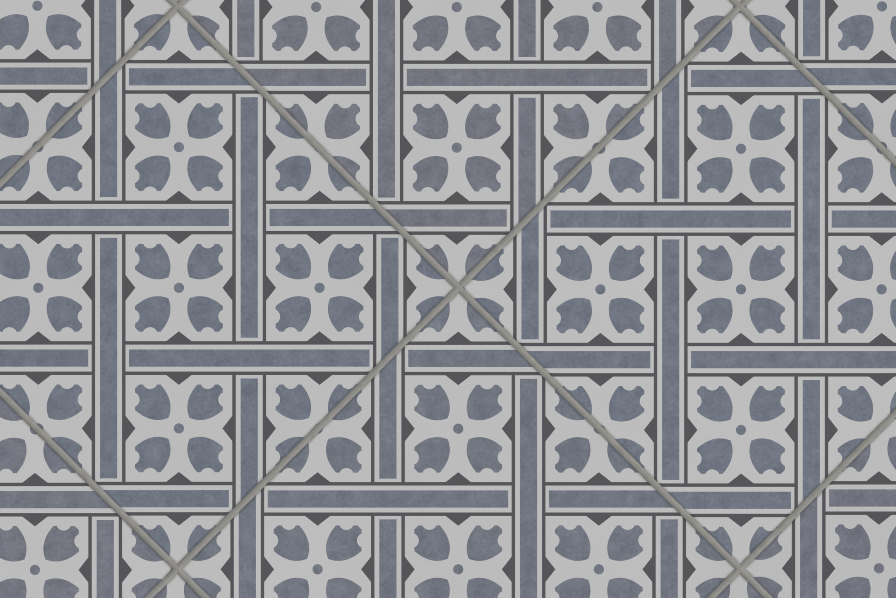
Give the GLSL for this pattern, as a Shadertoy shader.

```glsl
const float CELLS_DOWN = 4.2525;
const float TILE_SPAN = 4.0;
const vec3 CREAM = vec3(0.735, 0.735, 0.735);
const vec3 SLATE = vec3(0.440, 0.458, 0.500);
const vec3 CHARCOAL = vec3(0.335, 0.332, 0.345);
const vec3 GROUT = vec3(0.555, 0.550, 0.530);

vec2 hash2(vec2 cell) {
    vec3 h = fract(cell.xyx * vec3(0.1031, 0.1030, 0.0973));
    h += dot(h, h.yzx + 33.33);
    return fract((h.xx + h.yz) * h.zy) * 2.0 - 1.0;
}

float gradientNoise(vec2 p) {
    vec2 i = floor(p), f = fract(p);
    vec2 u = f * f * (3.0 - 2.0 * f);
    vec2 e = vec2(0.0, 1.0);
    float low = mix(dot(hash2(i), f), dot(hash2(i + e.yx), f - e.yx), u.x);
    float high = mix(dot(hash2(i + e), f - e), dot(hash2(i + 1.0), f - 1.0), u.x);
    return mix(low, high, u.y);
}

float fbm(vec2 p) {
    float sum = 0.0, amp = 0.5;
    for (int i = 0; i < 4; i++) {
        sum += amp * gradientNoise(p);
        p = p * 2.03 + 17.1;
        amp *= 0.6;
    }
    return sum;
}

float fill(float dist, float aa) {
    return 1.0 - smoothstep(-0.6 * aa, 0.6 * aa, dist);
}

// Tulip petal, folded about its diagonal: far >= near
float petal(float far, float near) {
    float bend = far - 0.15;
    float flank = (0.06 + 2.7 * bend * bend - near) / sqrt(1.0 + 29.0 * bend * bend);
    float ends = max(far - 0.312, (far + near - 0.595) * 0.7071);
    float notch = 0.055 - length(vec2(far - 0.335, near - 0.205));
    return max(max(flank, ends), notch);
}

// Flower square with a dark triangle at the middle of each side
vec3 flowerSquare(vec2 q, vec3 slate, float aa) {
    vec2 a = abs(q);
    float far = max(a.x, a.y), near = min(a.x, a.y);
    float triangle = (0.31 + near * 0.78 - far) * 0.79;
    vec3 col = mix(CREAM, slate, fill(petal(far, near), aa));
    col = mix(col, slate, fill(length(q) - 0.036, aa));
    return mix(col, CHARCOAL, fill(triangle, aa));
}

// Outlined ribbon with a coloured core
vec3 ribbon(vec3 base, float across, float core, vec3 slate, float aa) {
    vec3 col = mix(base, CHARCOAL, fill(across - 0.12, aa));
    col = mix(col, CREAM, fill(across - 0.096, aa));
    return mix(col, slate, fill(core, aa));
}

vec3 wovenPattern(vec2 p, vec3 slate, float aa) {
    vec3 col = flowerSquare(fract(p + 0.5) - 0.5, slate, aa);
    vec2 crossing = round(p - 0.5);
    vec2 d = abs(p - 0.5 - crossing);
    bool verticalOver = mod(crossing.x + crossing.y, 2.0) < 0.5;
    float over = verticalOver ? d.x : d.y;
    float under = verticalOver ? d.y : d.x;
    col = ribbon(col, under, max(under - 0.061, 0.145 - over), slate, aa);
    return ribbon(col, over, over - 0.061, slate, aa);
}

// Signed distance to the nearest diagonal joint
float jointOffset(float diagonal) {
    return (fract(diagonal / TILE_SPAN + 0.5) - 0.5) * TILE_SPAN * 0.7071;
}

void mainImage(out vec4 fragColor, in vec2 fragCoord) {
    float aa = CELLS_DOWN / iResolution.y;
    vec2 p = (fragCoord - 0.5 * iResolution.xy) * aa - vec2(0.075, 0.08);

    // Each ceramic tile is laid and fired slightly differently
    vec2 diagonal = vec2(p.x + p.y, p.x - p.y);
    vec2 tileVariation = hash2(floor(diagonal / TILE_SPAN) + 11.0);
    vec2 printPos = p + tileVariation * 0.014;

    // Mottled pigment and faint surface grain
    float mottling = fbm(printPos * 9.0);
    float grain = gradientNoise(p * 47.0);
    vec3 slate = SLATE + mottling * 0.10 + grain * 0.035;
    slate += vec3(0.008, 0.0, -0.004) * tileVariation.x;
    vec3 col = wovenPattern(printPos, slate, aa);
    col *= 1.0 + 0.012 * tileVariation.y + 0.025 * fbm(p * 1.3) + 0.012 * grain;

    // Grout with worn edges, a shaded side and a soft ridge
    vec2 offset = vec2(jointOffset(diagonal.x), jointOffset(diagonal.y));
    float side = abs(offset.x) < abs(offset.y) ? offset.x : offset.y;
    float wear = 0.005 * gradientNoise(p * 14.0);
    float joint = abs(side) - 0.024 - wear;
    col *= 1.0 - 0.14 * fill(joint - 0.012, 2.0 * aa);
    vec3 grout = GROUT * (1.0 + 0.12 * fbm(p * 16.0) + 5.0 * side);
    grout *= 1.0 - 0.16 * smoothstep(0.012, 0.026, abs(side));
    col = mix(col, grout, fill(joint, aa));

    fragColor = vec4(clamp(col, 0.0, 1.0), 1.0);
}
```
